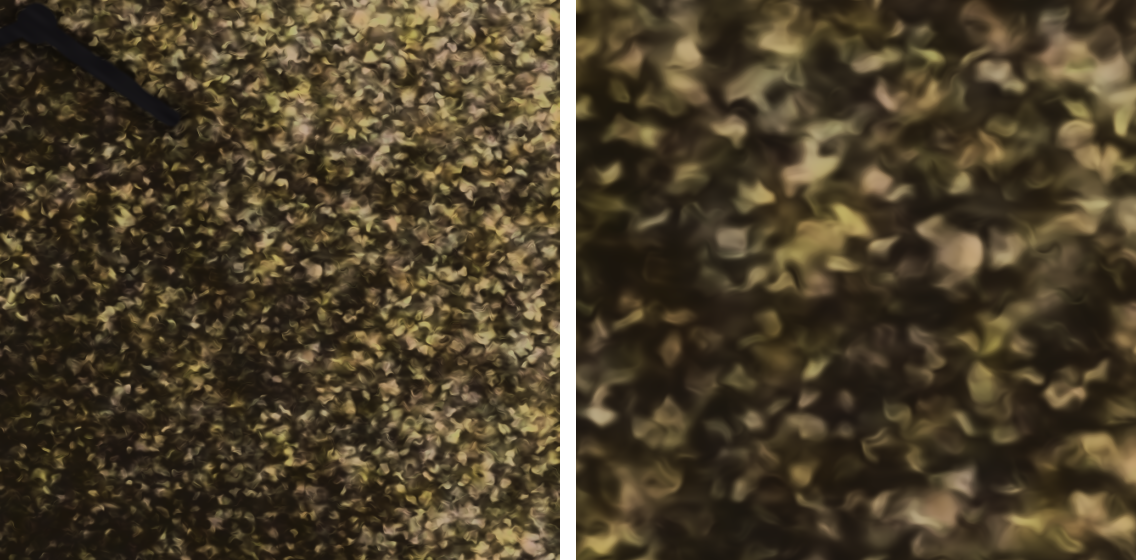
Left, the full canvas; right, a detail of the centre.
Give the GLSL for this texture, as a WebGL 1 fragment shader.

```glsl
precision highp float;
// Sunlit leaf litter: small soft crumpled flakes over dark gaps, with a dark twig.
// Two layers of scattered ellipses and several noises give a tone, which is
// spread evenly by a logistic curve and then coloured by an earthy ramp.
uniform vec2 u_resolution;

float hash(vec2 p) {
  vec3 q = fract(vec3(p.xyx) * vec3(0.1031, 0.1030, 0.0973));
  q += dot(q, q.yzx + 33.33);
  return fract((q.x + q.y) * q.z);
}

vec2 hash2(vec2 p) {
  return vec2(hash(p), hash(p + 71.7));
}

float noise(vec2 p) {
  vec2 i = floor(p);
  vec2 f = fract(p);
  f = f * f * (3.0 - 2.0 * f);
  float low = mix(hash(i), hash(i + vec2(1.0, 0.0)), f.x);
  float high = mix(hash(i + vec2(0.0, 1.0)), hash(i + 1.0), f.x);
  return mix(low, high, f.y);
}

// Noise centred on zero
float ripple(vec2 p) {
  return noise(p) - 0.5;
}

vec2 rotate(vec2 p, float angle) {
  float c = cos(angle);
  float s = sin(angle);
  return vec2(c * p.x + s * p.y, c * p.y - s * p.x);
}

// Lays one flake per cell over "under"; x is tone, y is hue shift
vec2 scatterFlakes(vec2 p, float seed, vec2 under) {
  p += 0.45 * vec2(ripple(p * 2.0 + seed), ripple(p * 2.0 + seed + 40.0));
  vec2 cell = floor(p);
  vec2 result = under;
  for (int j = -1; j <= 1; j++) {
    for (int i = -1; i <= 1; i++) {
      vec2 id = cell + vec2(float(i), float(j)) + seed;
      vec2 centre = id - seed + hash2(id);
      vec2 look = hash2(id + 13.1);
      vec2 shape = hash2(id + 29.3);
      vec2 local = rotate(p - centre, (shape.x - 0.5) * 2.0);
      vec2 radii = vec2(0.5 + 0.28 * shape.y, 0.34 + 0.2 * look.y);
      float cover = 1.0 - smoothstep(0.25, 1.08, length(local / radii));
      float veins = 0.7 * ripple(local * vec2(2.0, 5.0) + id * 3.7);
      vec2 flake = vec2(mix(-0.6, 1.0, look.x) + veins, look.y - 0.5);
      result = mix(result, flake, cover);
    }
  }
  return result;
}

// Broad sunlight: bright upper right and lower right corner, dim upper left
float sunlight(vec2 uv) {
  vec2 corner = uv - vec2(1.0, 0.0);
  vec2 shade = uv - vec2(0.08, 0.85);
  return 1.0 * (uv.y - 0.5) + 0.55 * (uv.x - 0.5)
    + 0.8 * exp(-9.0 * dot(corner, corner))
    - 0.5 * exp(-10.0 * dot(shade, shade));
}

float portion(float low, float high, float x) {
  return clamp((x - low) / (high - low), 0.0, 1.0);
}

// Colour by rank, each stop placed at the middle of its share
vec3 earthRamp(float rank) {
  vec3 c = mix(vec3(0.1, 0.08, 0.052), vec3(0.14, 0.11, 0.07), portion(0.0, 0.14, rank));
  c = mix(c, vec3(0.23, 0.19, 0.12), portion(0.14, 0.42, rank));
  c = mix(c, vec3(0.33, 0.28, 0.18), portion(0.42, 0.655, rank));
  c = mix(c, vec3(0.45, 0.38, 0.25), portion(0.655, 0.815, rank));
  c = mix(c, vec3(0.59, 0.51, 0.34), portion(0.815, 0.92, rank));
  return mix(c, vec3(0.75, 0.67, 0.47), portion(0.92, 0.99, rank));
}

float capsule(vec2 p, vec2 a, vec2 b, float radius) {
  vec2 along = b - a;
  float t = clamp(dot(p - a, along) / dot(along, along), 0.0, 1.0);
  return length(p - a - t * along) - radius;
}

float twigDistance(vec2 p) {
  vec2 knot = vec2(0.065, 0.958);
  float stem = capsule(p, knot, vec2(0.305, 0.79), 0.016);
  float limb = capsule(p, vec2(-0.02, 0.925), knot, 0.015);
  float knob = length(p - knot) - 0.034;
  return min(stem, min(limb, knob));
}

void main() {
  vec2 uv = gl_FragCoord.xy / u_resolution;

  // Flakes, large below small
  vec2 litter = scatterFlakes(uv * 28.0, 5.0, vec2(-0.7, 0.0));
  litter = scatterFlakes(uv * 50.0, 83.0, litter);

  // Crumbs and streaks, mostly lying sideways, and broader clumps
  vec2 warped = uv + 0.012 * vec2(ripple(uv * 45.0), ripple(uv * 45.0 + 19.0));
  float crumbs = 0.75 * ripple(warped * vec2(65.0, 105.0)) + 0.5 * ripple(warped * vec2(105.0, 150.0) + 57.0);
  float clumps = 0.7 * ripple(uv * 22.0 + 7.0) + 0.6 * ripple(uv * 9.0 + 23.0);
  float tone = litter.x + crumbs + clumps + sunlight(uv) + 0.1;
  float rank = 1.0 / (1.0 + exp(-2.65 * tone));

  // Hue drifts between olive and rose, and between ochre and grey
  float rose = 0.5 * litter.y + 0.6 * ripple(uv * 33.0 + 91.0);
  float grey = ripple(uv * 26.0 + 37.0) + 0.5 * ripple(uv * 60.0 + 11.0);
  vec3 colour = earthRamp(rank);
  colour *= 1.0 + rose * vec3(0.08, -0.08, 0.1) + grey * vec3(-0.04, 0.0, 0.32);

  // Twig with a soft shadow
  float twig = twigDistance(uv + 0.006 * vec2(ripple(uv * 30.0), ripple(uv * 30.0 + 3.0)));
  colour *= mix(0.55, 1.0, smoothstep(0.0, 0.035, twig));
  vec3 bark = vec3(0.075, 0.07, 0.08) + 0.03 * ripple(rotate(uv, -0.61) * vec2(20.0, 90.0));
  colour = mix(bark, colour, smoothstep(-0.004, 0.005, twig));
  gl_FragColor = vec4(colour, 1.0);
}
```
